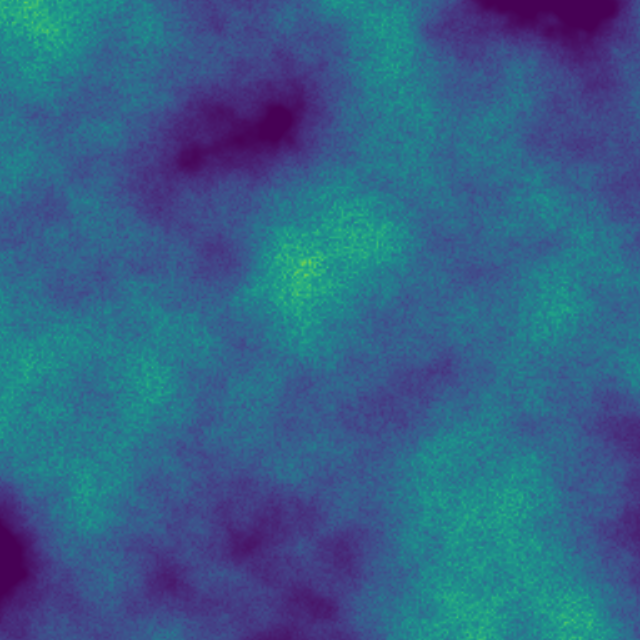
A WebGL 2 fragment shader for this texture:

```glsl
#version 300 es
precision highp float;
// Cloudy random field of layered sines with fine grain, on a violet-teal-yellow ramp.

#define WAVES 110          // number of sine layers
#define LOW_FREQ 1.3       // cycles per canvas of the broadest wave
#define OCTAVES 5.6        // span of wave frequencies
#define FALLOFF 0.92       // amplitude drops as frequency^-FALLOFF
#define LEVEL 0.322        // mean position on the ramp
#define CONTRAST 0.124     // standard deviation of the clouds
#define GRAIN_CELLS 256.0  // grain cells across the canvas
#define GRAIN 0.30         // grain strength relative to brightness
#define SEED 17u

uniform vec2 u_resolution;
out vec4 fragColor;

const float TAU = 6.28319;
const float GOLDEN_ANGLE = 2.39996;

uint scramble(uint x) {
    x ^= x >> 16;
    x *= 0x7feb352du;
    x ^= x >> 15;
    x *= 0x846ca68bu;
    return x ^ (x >> 16);
}

float hash(uint x) {
    return float(scramble(x) >> 8) / 16777216.0;
}

// Sum of sines in scattered directions, scaled to unit variance
float clouds(vec2 p) {
    float sum = 0.0;
    float energy = 0.0;
    for (int i = 0; i < WAVES; i++) {
        uint id = uint(i) * 2u + SEED * 1009u;
        float freq = LOW_FREQ * exp2(OCTAVES * float(i) / float(WAVES));
        float amp = pow(freq, -FALLOFF);
        float angle = GOLDEN_ANGLE * float(i) + 0.8 * hash(id);
        float phase = hash(id + 1u);
        vec2 dir = vec2(cos(angle), sin(angle));
        sum += amp * sin(TAU * (freq * dot(p, dir) + phase));
        energy += 0.5 * amp * amp;
    }
    return sum * inversesqrt(energy);
}

// Triangular random value in -1..1 for one grain cell
float speck(ivec2 cell) {
    uint id = scramble(uint(cell.x + 4096) + scramble(uint(cell.y + 4096) + SEED));
    return hash(id) + hash(id + 1u) - 1.0;
}

// Bilinear blend of neighbouring specks
float grain(vec2 p) {
    vec2 base = floor(p);
    vec2 f = p - base;
    ivec2 c = ivec2(base);
    float bottom = mix(speck(c), speck(c + ivec2(1, 0)), f.x);
    float top = mix(speck(c + ivec2(0, 1)), speck(c + ivec2(1, 1)), f.x);
    return mix(bottom, top, f.y);
}

// Polynomial colour ramp: violet, blue, teal, green, yellow
vec3 ramp(float t) {
    vec3 c = vec3(-5.435, 4.646, 26.312);
    c = c * t + vec3(4.776, -13.745, -65.353);
    c = c * t + vec3(6.228, 14.180, 56.691);
    c = c * t + vec3(-4.634, -5.799, -19.332);
    c = c * t + vec3(-0.331, 0.215, 0.095);
    c = c * t + vec3(0.105, 1.405, 1.385);
    return c * t + vec3(0.278, 0.005, 0.334);
}

void main() {
    vec2 uv = gl_FragCoord.xy / u_resolution;
    float value = LEVEL + CONTRAST * clouds(uv);
    value *= 1.0 + GRAIN * grain(uv * GRAIN_CELLS);
    fragColor = vec4(ramp(clamp(value, 0.0, 1.0)), 1.0);
}
```
